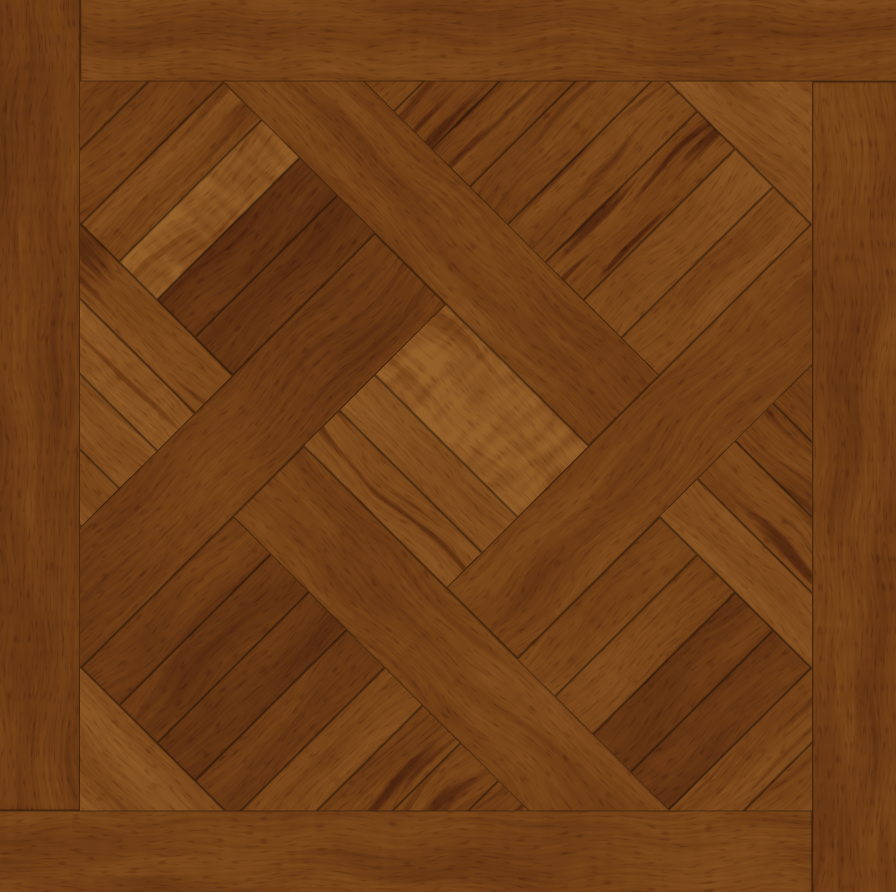
This texture is drawn by a Shadertoy shader. Its source:

```glsl
// Woven parquet panel: a square frame of four boards around a diagonal lattice
// of four interlocked strips, with planked fields between them. Quarter turns
// place boards and strips; stretched gradient noise draws the wood grain.

#define FRAME_HALF 0.4085   // half side of the field inside the frame
#define STRIP 0.1588        // diagonal strip size, in canvas units
#define PLANK 0.533         // width of outer planks, in strips
#define CAP 4.13            // where the corner triangles begin, in strips
#define SEAM 0.020          // width of the joints, in strips
#define SEAM_DARK 0.42
#define TONE_LIFT 0.12
#define STREAK_DARK 0.75
#define DARK_WOOD vec3(0.340, 0.168, 0.062)
#define MID_WOOD vec3(0.452, 0.252, 0.087)
#define LIGHT_WOOD vec3(0.565, 0.355, 0.150)

struct Board {
    vec2 grain;     // x along the fibres, y across them
    float edge;     // distance to the nearest joint
    float tone;     // 0 dark, 1 light
    float streak;   // strength of the dark bands
    float seed;
};

// Outer fields, six planks each: top, lower right, bottom, upper left
const float FIELD_TONE[24] = float[24](
    0.52, 0.58, 0.43, 0.45, 0.40, 0.36,   0.42, 0.42, 0.22, 0.18, 0.46, 0.42,
    0.28, 0.22, 0.10, 0.22, 0.46, 0.42,   0.10, 0.06, 0.82, 0.46, 0.34, 0.34);
const float FIELD_STREAK[24] = float[24](
    0.15, 0.30, 0.95, 0.80, 0.60, 0.80,   0.20, 0.30, 0.30, 0.20, 0.60, 0.40,
    0.30, 0.30, 0.35, 0.25, 0.15, 0.90,   0.20, 0.35, 0.50, 0.50, 0.30, 0.30);
// Right and left side triangles, four planks each
const float SIDE_TONE[8] = float[8](0.60, 0.48, 0.38, 0.38, 0.52, 0.74, 0.66, 0.62);
const float SIDE_STREAK[8] = float[8](0.25, 1.0, 0.6, 0.5, 0.9, 0.7, 0.4, 0.3);

float hash(float n) { return fract(sin(n * 12.9898) * 43758.547); }

vec2 gradient(vec2 cell) {
    float angle = 6.2832 * hash(dot(cell, vec2(1.0, 57.31)));
    return vec2(cos(angle), sin(angle));
}

float gradientNoise(vec2 p) {
    vec2 i = floor(p), f = fract(p);
    vec2 w = f * f * f * (f * (f * 6.0 - 15.0) + 10.0);
    vec2 e = vec2(1.0, 0.0);
    float low = mix(dot(gradient(i), f), dot(gradient(i + e), f - e), w.x);
    float high = mix(dot(gradient(i + e.yx), f - e.yx), dot(gradient(i + 1.0), f - 1.0), w.x);
    return mix(low, high, w.y);
}

vec2 quarterTurn(vec2 v) { return vec2(-v.y, v.x); }

// Distance to the joints of a stack of planks of one width
float stackEdge(float across, float width) {
    float f = fract(across / width);
    return width * min(f, 1.0 - f);
}

Board outerField(vec2 q, int k) {
    float seed = 20.0 + 10.0 * float(k);
    if (k % 2 == 0) {
        if (q.y > CAP)
            return Board(q, q.y - CAP, 0.64, 0.3, seed);
        float v = 1.0 - q.x;
        int i = min(int(v / PLANK), 5);
        return Board(q.yx, min(stackEdge(v, PLANK), CAP - q.y),
            FIELD_TONE[k * 6 + i], FIELD_STREAK[k * 6 + i], seed + float(i));
    }
    if (q.x < -1.0) {
        float v = -1.0 - q.x;
        int i = min(int(v / PLANK), 3), n = (k / 2) * 4 + i;
        return Board(q.yx, stackEdge(v, PLANK), SIDE_TONE[n], SIDE_STREAK[n], seed + 60.0 + float(i));
    }
    float v = q.y - 2.0;
    int i = min(int(v / PLANK), 5);
    return Board(q, min(stackEdge(v, PLANK), q.x + 1.0),
        FIELD_TONE[k * 6 + i], FIELD_STREAK[k * 6 + i], seed + float(i));
}

Board findBoard(vec2 c) {
    // Frame: left, top, right, bottom
    vec4 frameTone = vec4(0.30, 0.42, 0.36, 0.42);
    vec2 turned = c;
    for (int k = 0; k < 4; k++) {
        if (turned.x < -FRAME_HALF && turned.y < FRAME_HALF) {
            float edge = min(-FRAME_HALF - turned.x, FRAME_HALF - turned.y);
            return Board(turned.yx * 1.414 / STRIP, edge * 1.414 / STRIP, frameTone[k], 0.3, float(k));
        }
        turned = -quarterTurn(turned);
    }
    // Lattice: x runs down right, y runs up right
    vec2 lattice = vec2(c.x + c.y, c.x - c.y) / STRIP;
    vec4 stripTone = vec4(0.42, 0.40, 0.44, 0.28);
    vec2 q = lattice;
    for (int k = 0; k < 4; k++) {
        if (q.x < 1.0 && q.y > 1.0) {
            if (q.y > 2.0) return outerField(q, k);
            float edge = min(min(q.y - 1.0, 2.0 - q.y), 1.0 - q.x);
            return Board(q, edge, stripTone[k], 0.3, 10.0 + float(k));
        }
        q = quarterTurn(q);
    }
    // Centre square
    float v = 1.0 - lattice.y;
    int i = clamp(int(v * 2.0), 0, 3);
    float edge = i == 0 ? v : stackEdge(v, 0.5);
    if (i == 1) edge = 1.0 - v;
    return Board(lattice, edge, vec4(0.80, 0.88, 0.66, 0.60)[i],
        vec4(0.5, 0.4, 0.2, 0.9)[i], 130.0 + float(max(i, 1)));
}

vec3 wood(Board b) {
    vec2 g = b.grain + vec2(17.3, 9.7) * hash(b.seed + 1.0);
    g.y += 0.16 * gradientNoise(g * vec2(0.9, 1.3));
    float broad = gradientNoise(g * vec2(0.45, 3.0));
    float bands = gradientNoise(g * vec2(0.7, 10.0) + 31.0);
    float fibre = gradientNoise(g * vec2(2.2, 32.0) + 57.0);
    float pores = gradientNoise(g * vec2(7.0, 42.0) + 83.0);
    float ripple = gradientNoise(g * vec2(9.0, 2.2) + 11.0);

    float t = b.tone + TONE_LIFT + 0.30 * broad + 0.14 * bands + 0.20 * fibre;
    t -= STREAK_DARK * b.streak * smoothstep(0.06, 0.48, bands + 0.25 * fibre);
    t -= 0.22 * smoothstep(0.15, 0.5, pores);
    t += ripple * mix(0.06, 0.34, smoothstep(0.7, 0.8, b.tone));
    t = clamp(t, -0.35, 1.1);
    vec3 colour = t < 0.5 ? mix(DARK_WOOD, MID_WOOD, t * 2.0) : mix(MID_WOOD, LIGHT_WOOD, t * 2.0 - 1.0);
    return colour * (1.0 - SEAM_DARK * (1.0 - smoothstep(0.0, SEAM, b.edge)));
}

void mainImage(out vec4 fragColor, in vec2 fragCoord) {
    // Four samples smooth the joints and fibres
    vec3 sum = vec3(0.0);
    for (int n = 0; n < 4; n++) {
        vec2 offset = vec2(n % 2, n / 2) * 0.5 - 0.25;
        vec2 uv = (fragCoord + offset) / iResolution.xy;
        sum += wood(findBoard(vec2(uv.x - 0.498, 0.5 - uv.y)));
    }
    fragColor = vec4(sum * 0.25, 1.0);
}
```
